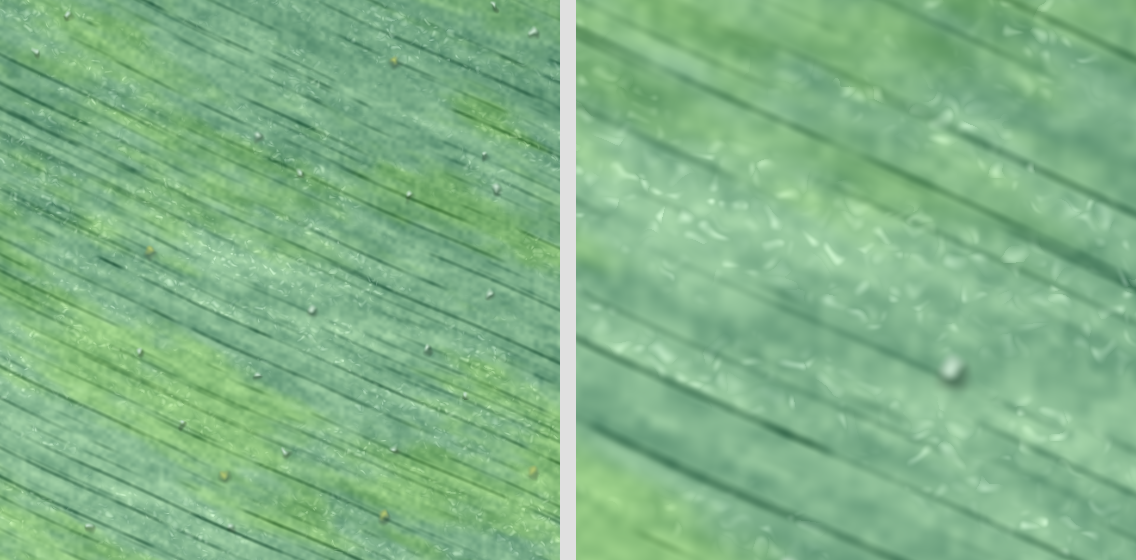
Left, the full canvas; right, a detail of the centre.
A WebGL 2 fragment shader for this texture:

```glsl
#version 300 es
precision highp float;
uniform vec2 u_resolution;
out vec4 fragColor;

const float BLADE_ANGLE = 0.43;
const vec3 DEEP_GREEN = vec3(0.385, 0.595, 0.47);
const vec3 PALE_GREEN = vec3(0.605, 0.795, 0.63);
const vec3 SUN_TINT = vec3(0.015, 0.030, -0.085);
const vec3 VEIN_SHADE = vec3(-0.21, -0.21, -0.19);
const vec3 FLECK_LIGHT = vec3(0.13, 0.11, 0.12);
const vec3 DROP_COLOUR = vec3(0.76, 0.88, 0.79);
const vec3 POLLEN_COLOUR = vec3(0.68, 0.77, 0.45);
const float VEIN_ROWS = 24.0;
const float VEIN_WIDTH = 0.0046;
const float HAIR_ROWS = 43.0;
const float HAIR_WIDTH = 0.0040;
const vec2 FLECK_GRID = vec2(72.0, 95.0);
const float DROP_GRID = 14.0;
const float DROP_SHARE = 0.07;

vec2 hash2(vec2 cell) {
  uvec2 q = uvec2(ivec2(cell)) * uvec2(1597u, 3812u) + uvec2(7919u, 104729u);
  q = q * 1664525u + 1013904223u;
  q.x += q.y * 1664525u;
  q.y += q.x * 1664525u;
  q ^= q >> 16u;
  q.x += q.y * 1664525u;
  q.y += q.x * 1664525u;
  q ^= q >> 16u;
  return vec2(q & 65535u) / 65535.0;
}

// Smooth noise centred on zero
float noise(vec2 p) {
  vec2 cell = floor(p), f = fract(p);
  f = f * f * (3.0 - 2.0 * f);
  float low = mix(hash2(cell).x, hash2(cell + vec2(1, 0)).x, f.x);
  float high = mix(hash2(cell + vec2(0, 1)).x, hash2(cell + vec2(1, 1)).x, f.x);
  return mix(low, high, f.y) - 0.5;
}

// Cellular noise: offset from the nearest seed, and two random values of it
vec4 nearestSeed(vec2 p) {
  vec2 cell = floor(p);
  vec4 nearest = vec4(9.0, 9.0, 0.0, 0.0);
  for (int j = -1; j <= 1; j++) {
    for (int i = -1; i <= 1; i++) {
      vec2 id = cell + vec2(i, j);
      vec2 offset = p - id - 0.1 - 0.8 * hash2(id);
      if (dot(offset, offset) < dot(nearest.xy, nearest.xy))
        nearest = vec4(offset, hash2(id + 311.0));
    }
  }
  return nearest;
}

// Broken dark grooves, one per row, running along x
float grooves(vec2 p, float rows, float width, float cover, float pixel) {
  float row = floor(p.y * rows);
  vec2 rnd = hash2(vec2(row, rows));
  float centre = 0.3 + 0.4 * rnd.x;
  float dist = abs(fract(p.y * rows) - centre) / rows;
  float line = 1.0 - smoothstep(0.0, width + 0.5 * pixel, dist);
  float run = noise(vec2(p.x * 4.0 + 40.0 * rnd.y, row)) + 0.6 * noise(vec2(p.x * 24.0, row + 90.0));
  return line * smoothstep(-0.15, 0.35, run + cover) * (0.5 + 0.5 * rnd.y);
}

void main() {
  float side = min(u_resolution.x, u_resolution.y);
  vec2 uv = gl_FragCoord.xy / side;
  float pixel = 1.0 / side;

  // Axes along and across the blade, gently bowed
  float c = cos(BLADE_ANGLE), s = sin(BLADE_ANGLE);
  vec2 p = vec2(c * uv.x - s * uv.y, s * uv.x + c * uv.y);
  p.y += 0.006 * sin(p.x * 4.0 + 1.0) + 0.0012 * sin(p.x * 17.0 + p.y * 9.0);
  float middle = exp(-pow((p.y - 0.62) / 0.22, 2.0));

  // Broad tone, streaks and grain
  float tone = 0.49 + 0.32 * (0.55 - uv.y) - 0.12 * (uv.x - 0.5);
  tone += 0.30 * noise(p * vec2(4.0, 9.0) + 5.0);
  tone += 0.42 * noise(p * vec2(7.0, 30.0) + 17.0);
  tone += (0.40 + 0.25 * middle) * noise(p * vec2(13.0, 64.0) + 31.0);
  tone += 0.38 * noise(p * vec2(38.0, 110.0) + 47.0);
  tone += 0.42 * noise(uv * 118.0 + 61.0);
  vec3 colour = mix(DEEP_GREEN, PALE_GREEN, tone);

  // Sunlit yellow-green patches with ragged streaky ends
  float bands = 0.16 * sin(p.y * 13.0 - 4.6 + 0.8 * sin(p.x * 5.0));
  float sun = bands + noise(p * vec2(4.5, 11.0) + 73.0) + 0.55 * noise(p * vec2(11.0, 42.0) + 83.0);
  sun += 0.3 * noise(p * vec2(30.0, 70.0) + 91.0);
  colour += SUN_TINT * smoothstep(-0.15, 0.55, sun);

  // Veins, denser through the middle of the blade
  float veins = grooves(p, VEIN_ROWS, VEIN_WIDTH, 0.30 * middle - 0.06, pixel);
  veins += 0.6 * grooves(p + 3.0, HAIR_ROWS, HAIR_WIDTH, 0.18 * middle - 0.12, pixel);
  colour += VEIN_SHADE * veins;

  // Soft pale flecks, warped out of round and gathered in thin streaks
  vec2 warp = vec2(noise(uv * 90.0), noise(uv * 90.0 + 37.0));
  vec4 fleck = nearestSeed(p * FLECK_GRID + 1.1 * warp);
  float gather = noise(p * vec2(8.0, 38.0) + 101.0) + 0.4 * noise(p * vec2(26.0, 50.0) + 113.0);
  gather = smoothstep(-0.12, 0.42, gather + 0.10 * middle);
  float spot = 1.0 - smoothstep(0.0, 0.35 + 0.35 * fleck.z, length(fleck.xy));
  colour += FLECK_LIGHT * spot * gather * (0.2 + 1.3 * fleck.w * fleck.w);

  // A few ragged bright specks with a shaded lower edge
  vec4 drop = nearestSeed(uv * DROP_GRID + 7.0 + 0.12 * warp);
  float present = step(drop.z, DROP_SHARE);
  float radius = mix(0.08, 0.16, drop.w);
  float shade = 1.0 - smoothstep(0.3 * radius, 1.4 * radius, length(drop.xy + vec2(-0.03, 0.08)));
  float glow = 1.0 - smoothstep(0.0, radius, length(drop.xy));
  vec3 dropColour = mix(DROP_COLOUR, POLLEN_COLOUR, step(0.75, drop.w));
  colour *= 1.0 - 0.25 * present * shade;
  colour = mix(colour, dropColour, present * glow);

  fragColor = vec4(clamp(colour, 0.0, 1.0), 1.0);
}
```
